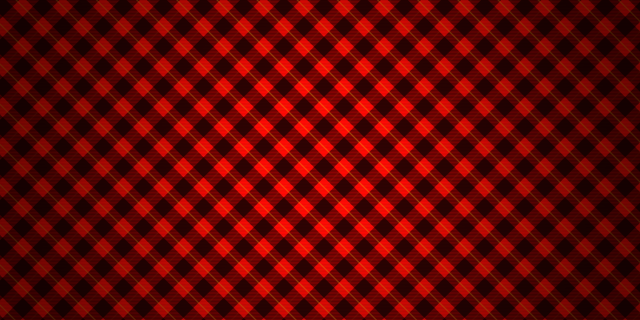
A Shadertoy shader for this pattern:

```glsl
#define PITCH 0.1255                  // repeat width, in canvas heights
#define PHASE vec2(-0.581, -0.22)     // centre of a red band on each axis
#define BAND 0.25                     // half width of a red band, in repeats
#define THREAD 0.021                  // half width of a gold thread
#define TWILL 12.0                    // weave ribs per repeat
#define RIB 0.12                      // weave contrast
#define DARK vec3(0.18, 0.012, 0.01)
#define MIDDLE vec3(0.48, 0.012, 0.01)
#define BRIGHT vec3(1.0, 0.04, 0.02)
#define GOLD vec3(0.66, 0.33, 0.03)
#define EDGE_LIGHT 0.42               // brightness left in the corners

// Coverage of a repeating stripe centred on whole numbers
vec2 stripe(vec2 p, float halfWidth, float blur) {
    vec2 d = abs(fract(p + 0.5) - 0.5) - halfWidth;
    return clamp(0.5 - d / blur, 0.0, 1.0);
}

void mainImage(out vec4 fragColor, in vec2 fragCoord) {
    vec2 p = (fragCoord - 0.5 * iResolution.xy) / iResolution.y;

    // Diagonal thread axes, one unit per repeat
    vec2 cloth = vec2(p.x + p.y, p.x - p.y) / PITCH - PHASE;
    float blur = 1.5 / (iResolution.y * PITCH);

    // Crossing red bands: neither, one or both
    vec2 band = stripe(cloth, BAND, blur);
    float single = band.x + band.y - 2.0 * band.x * band.y;
    float both = band.x * band.y;
    vec3 color = DARK * (1.0 - single - both) + MIDDLE * single + BRIGHT * both;

    // Fine twill ribs, strongest where red and dark yarns mix
    float rib = sin(6.2831853 * TWILL * p.y / PITCH);
    color *= 1.0 + RIB * rib * (0.3 + 0.7 * single);

    // Gold threads: one axis lies on top, the other mostly underneath
    vec2 thread = stripe(cloth, THREAD, blur);
    color = mix(color, GOLD, thread.y * 0.16);
    vec3 gold = mix(GOLD, vec3(0.95, 0.36, 0.03), both);
    color = mix(color, gold, thread.x * 0.8);

    // Soft light falling off from the centre
    float light = mix(1.0, EDGE_LIGHT, smoothstep(0.1, 1.1, length(p)));
    fragColor = vec4(color * light, 1.0);
}
```
